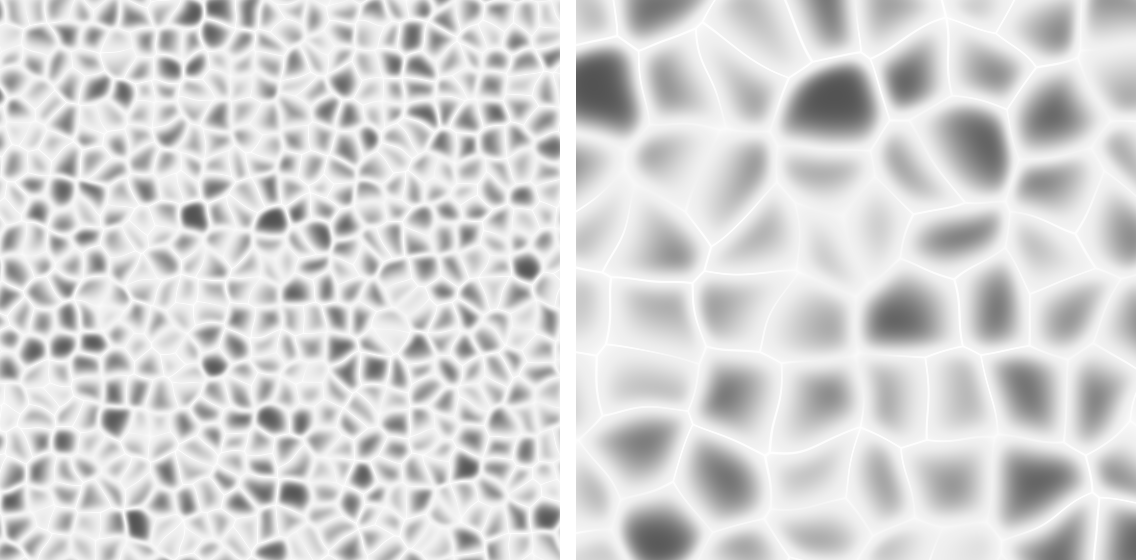
Left, the full canvas; right, a detail of the centre.
Reproduce this texture procedurally as a WebGL 1 fragment shader.

```glsl
precision highp float;
// Draws pale cellular tissue: soft grey nuclei separated by thin white walls.
uniform vec2 u_resolution;

const float CELLS_ACROSS = 22.0;
const float JITTER = 0.76;
const float ROUNDNESS = 9.0;   // lower values melt the cell corners more
const float WALL_HALF_WIDTH = 0.012;
const float PALE = 0.94;
const float DARK_RANGE = 0.62;

vec2 hash2(vec2 cell) {
  vec3 h = fract(cell.xyx * vec3(0.1031, 0.1030, 0.0973));
  h += dot(h, h.yzx + 33.33);
  return fract((h.xx + h.yz) * h.zy);
}

// Gradient noise, roughly -0.7 to 0.7
float cornerGradient(vec2 corner, vec2 offset) {
  float angle = 6.28318 * hash2(corner + 91.0).x;
  return dot(vec2(cos(angle), sin(angle)), offset);
}

float gradientNoise(vec2 p) {
  vec2 i = floor(p);
  vec2 f = p - i;
  vec2 u = f * f * f * (f * (f * 6.0 - 15.0) + 10.0);
  vec2 e = vec2(1.0, 0.0);
  float low = mix(cornerGradient(i, f), cornerGradient(i + e, f - e), u.x);
  float high = mix(cornerGradient(i + e.yx, f - e.yx),
                   cornerGradient(i + e.xx, f - e.xx), u.x);
  return mix(low, high, u.y);
}

// Offset from p to the jittered centre of a grid cell
vec2 toSite(vec2 cell, vec2 p) {
  return cell + 0.5 + JITTER * (hash2(cell) - 0.5) - p;
}

vec2 nearestCell(vec2 p) {
  vec2 home = floor(p);
  vec2 best = home;
  float bestDistance = 100.0;
  for (int y = -1; y <= 1; y++) {
    for (int x = -1; x <= 1; x++) {
      vec2 cell = home + vec2(float(x), float(y));
      vec2 r = toSite(cell, p);
      float d = dot(r, r);
      if (d < bestDistance) {
        bestDistance = d;
        best = cell;
      }
    }
  }
  return best;
}

// x: rounded depth inside the cell, y: exact distance to its wall
vec2 cellDepth(vec2 p, vec2 cell) {
  vec2 own = toSite(cell, p);
  float sum = 0.0;
  float wall = 10.0;
  for (int y = -2; y <= 2; y++) {
    for (int x = -2; x <= 2; x++) {
      if (x == 0 && y == 0) continue;
      vec2 other = toSite(cell + vec2(float(x), float(y)), p);
      float gap = 0.5 * (dot(other, other) - dot(own, own));
      sum += exp(-ROUNDNESS * gap);
      wall = min(wall, gap / max(length(other - own), 0.001));
    }
  }
  return vec2(-log(max(sum, 1e-9)) / ROUNDNESS, wall);
}

// Grey of a nucleus, levelling off towards its middle
float nucleusTone(float depth, float strength) {
  float density = 4.4 * strength * pow(max(depth, 0.0), 1.7);
  float halo = 0.35 * max(-depth, 0.0);
  return PALE + halo - DARK_RANGE * (1.0 - exp(-density / DARK_RANGE));
}

float wallMask(float dist, float halfWidth, float pixel) {
  return 1.0 - smoothstep(halfWidth - 0.5 * pixel, halfWidth + 0.6 * pixel, dist);
}

void main() {
  float side = min(u_resolution.x, u_resolution.y);
  vec2 p = gl_FragCoord.xy / side * CELLS_ACROSS;
  float pixel = CELLS_ACROSS / side;

  // Bend the walls slightly
  vec2 bend = vec2(gradientNoise(p * 0.9), gradientNoise(p * 0.9 + 17.3));
  vec2 q = p + 0.2 * bend;

  vec2 cell = nearestCell(q);
  vec2 depth = cellDepth(q, cell);

  // Vary the nuclei by cell and by region
  float strength = mix(0.5, 1.5, hash2(cell + 43.0).y);
  strength *= 1.0 + 0.8 * gradientNoise(p * 0.28 + 5.7);
  float tone = nucleusTone(depth.x, strength);

  // Some walls fade away
  float wallOpacity = smoothstep(-0.4, 0.25, gradientNoise(p * 0.6 + 31.0));
  float wall = wallMask(depth.y, WALL_HALF_WIDTH, pixel);
  tone = mix(tone, 1.0, 0.85 * wall * wallOpacity);

  gl_FragColor = vec4(vec3(clamp(tone, 0.0, 1.0)), 1.0);
}
```
